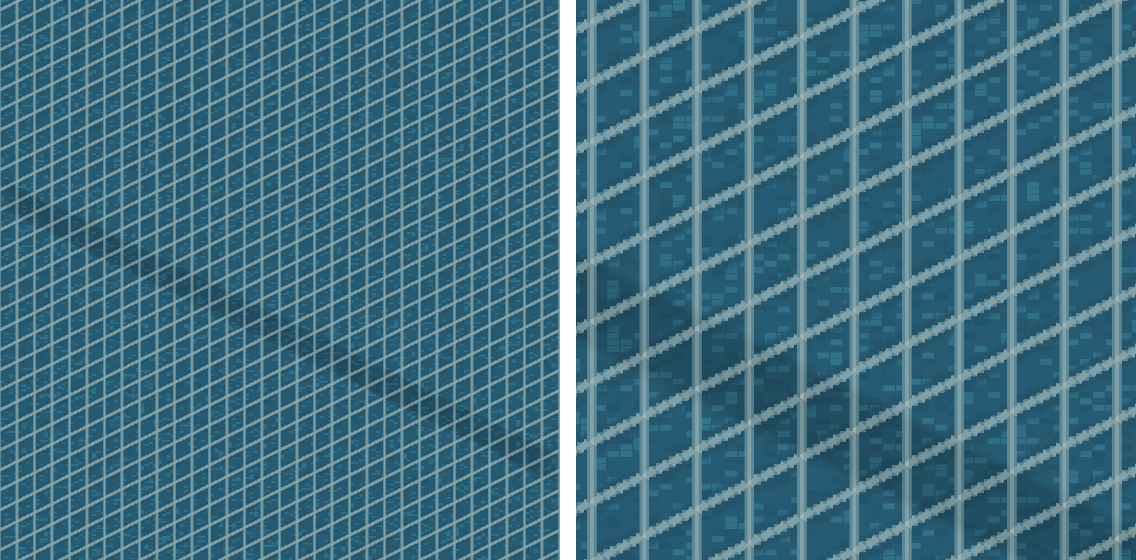
Left, the full canvas; right, a detail of the centre.
A Shadertoy shader for this pattern:

```glsl
// Slanted blue tiles: upright pale joints crossed by stepped, beaded rising joints.
// Two periodic line distances draw the grid; hashed grains and dashes mottle the
// glaze, and one diagonal shade fades out before the sides so the canvas tiles.

#define COLUMNS 32.0
#define ROWS 28.0
#define RISE 14.0                      // rows climbed across the whole canvas
#define STEPS 8.0                      // stair steps per column
#define JOINT_CORE vec2(0.036, 0.056)  // half widths in cells: upright, rising
#define JOINT_RIM vec2(0.092, 0.092)
#define BEAD 0.026                     // swing of the rising core's half width
#define SHADE_HALF 0.026
#define SHADE_DEPTH 0.15
#define DASH_GRID vec2(128.0, 256.0)
#define DASH_AMOUNT 0.2
#define CRISP 0.7                      // edge softness in pixels

const vec3 GLAZE_DARK  = vec3(0.14, 0.33, 0.41);
const vec3 GLAZE_MID   = vec3(0.15, 0.36, 0.45);
const vec3 GLAZE_LIGHT = vec3(0.20, 0.45, 0.55);
const vec3 JOINT_DULL  = vec3(0.36, 0.53, 0.58);
const vec3 JOINT_PALE  = vec3(0.51, 0.63, 0.65);
const vec3 JOINT_CROSS = vec3(0.62, 0.70, 0.70);

float hash(vec2 p) {
    vec3 q = fract(vec3(p.xyx) * 0.1031);
    q += dot(q, q.yzx + 33.33);
    return fract((q.x + q.y) * q.z);
}

// Distance to the nearest whole number
vec2 lineDistance(vec2 x) {
    return abs(fract(x + 0.5) - 0.5);
}

// Antialiased coverage inside a given half width
vec2 coverage(vec2 d, vec2 halfWidth, vec2 aa) {
    return clamp((halfWidth - d) / aa + 0.5, 0.0, 1.0);
}

// Staircase with softened risers
float stairs(float x, float aa) {
    return floor(x) + clamp((fract(x) - 0.5) / min(aa, 1.0) + 0.5, 0.0, 1.0);
}

void mainImage(out vec4 fragColor, in vec2 fragCoord) {
    vec2 p = fragCoord / iResolution.xy;
    float px = CRISP / min(iResolution.x, iResolution.y);

    // Sheared grid coordinates
    float col = p.x * COLUMNS + 0.03125;
    float steps = COLUMNS * STEPS;
    float climb = stairs(p.x * steps, px * steps) / steps * RISE;
    vec2 grid = vec2(col, p.y * ROWS - climb + 0.5);

    // Cell identity, joined across the sides
    vec2 id = floor(grid);
    id.y += RISE * floor(id.x / COLUMNS);
    id = mod(id, vec2(COLUMNS, ROWS));
    float height = fract(grid.y);
    float middle = smoothstep(0.12, 0.3, height) * (1.0 - smoothstep(0.65, 0.88, height));

    // Glaze: fine grains of two blues, lighter flecks in the tile's middle
    vec2 box = p * DASH_GRID;
    vec2 boxId = mod(floor(box), DASH_GRID);
    float grain = hash(boxId + 19.0);
    float tone = smoothstep(0.3, 0.6, grain * 0.6 + middle * 0.45 - 0.06);
    vec3 color = mix(GLAZE_DARK, GLAZE_MID, tone);
    vec2 inBox = coverage(abs(fract(box) - 0.5), vec2(0.45), px * DASH_GRID);
    float fleck = inBox.x * inBox.y * step(1.0 - DASH_AMOUNT, hash(boxId + 7.0));
    color = mix(color, GLAZE_LIGHT, fleck * middle * (0.8 + 0.2 * hash(id)));

    // Diagonal shade
    float off = abs(p.y - 0.655 + 0.495 * p.x);
    float shade = 1.0 - smoothstep(SHADE_HALF - 0.005, SHADE_HALF + 0.005, off);
    shade *= smoothstep(0.0, 0.03, p.x) * smoothstep(0.0, 0.03, 1.0 - p.x);
    color *= 1.0 - SHADE_DEPTH * shade;

    // Joints: dull rim, pale core beaded along the stairs, brighter crossings
    vec2 d = lineDistance(grid);
    vec2 aa = px * vec2(COLUMNS, ROWS);
    float bead = sin(p.x * steps * 3.14159);
    vec2 rim = coverage(d, JOINT_RIM, aa);
    vec2 core = coverage(d, JOINT_CORE + vec2(0.0, BEAD * bead), aa);
    float dim = 1.0 - 0.08 * shade;
    color = mix(color, JOINT_DULL * dim, max(rim.x, rim.y));
    color = mix(color, JOINT_PALE * dim, max(core.x, core.y));
    color = mix(color, JOINT_CROSS, core.x * core.y);

    fragColor = vec4(color, 1.0);
}
```
